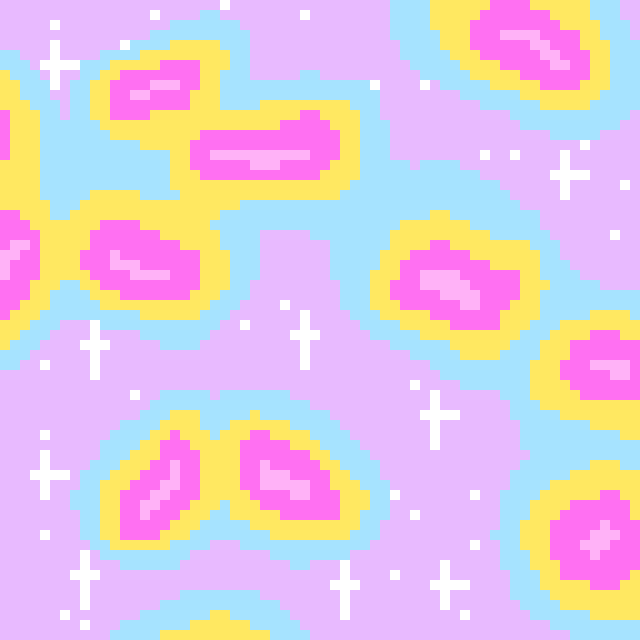
Write a three.js fragment shader that draws this background.

```glsl
// Pixelated pastel clouds with contour bands, and white stars on lilac
varying vec2 vUv;

vec2 hash2(vec2 p) {
  return fract(sin(vec2(dot(p, vec2(127.1, 311.7)),
                        dot(p, vec2(269.5, 183.3)))) * 43758.5453);
}

vec2 noise2(vec2 p) {
  vec2 i = floor(p), f = fract(p);
  f = f * f * (3.0 - 2.0 * f);
  return mix(mix(hash2(i), hash2(i + vec2(1.0, 0.0)), f.x),
             mix(hash2(i + vec2(0.0, 1.0)), hash2(i + 1.0), f.x), f.y);
}

// Smoothly joined distance to the spines of scattered, tilted clouds
float cloudDistance(vec2 p) {
  p += 0.08 * (noise2(p * 5.0) - 0.5) + 0.02 * (noise2(p * 17.0) - 0.5);
  float sum = 0.0;
  for (int row = -1; row <= 3; row++) {
    for (int col = -1; col <= 3; col++) {
      vec2 cell = vec2(float(col), float(row));
      vec2 jitter = hash2(cell + 11.0), shape = hash2(cell + 37.0);
      float stagger = 0.5 * mod(cell.y, 2.0);
      vec2 centre = (cell + vec2(stagger, 0.0) + 0.5 + 0.7 * (jitter - 0.5)) / 3.0;
      float tilt = 1.3 * (shape.x - 0.4);
      vec2 spine = vec2(cos(tilt), sin(tilt)) * (0.01 + 0.06 * shape.y);
      vec2 q = p - centre;
      q -= spine * clamp(dot(q, spine) / dot(spine, spine), -1.0, 1.0);
      float size = 0.8 + 0.4 * fract(7.0 * jitter.x);
      sum += exp(-45.0 * length(q) / size);
    }
  }
  return -log(sum) / 45.0;
}

// Single-block star, one per tile, kept off the clouds
bool dotStar(vec2 block) {
  vec2 tile = floor(block / 7.0);
  vec2 star = tile * 7.0 + floor(hash2(tile + 5.0) * 7.0);
  return all(lessThan(abs(block - star), vec2(0.5)))
      && cloudDistance((star + 0.5) / 64.0) > 0.13;
}

// Upright cross with arms of varying length, kept well off the clouds
bool crossStar(vec2 block) {
  vec2 tile = floor(block / 13.0);
  vec2 star = tile * 13.0 + 3.0 + floor(hash2(tile + 71.0) * 7.0);
  vec2 q = block - star;
  vec2 extra = step(0.5, hash2(tile + 23.0));
  bool upright = abs(q.x) < 0.5 && q.y < 2.5 && q.y > -2.5 - extra.y;
  bool across = abs(q.y) < 0.5 && q.x > -1.5 && q.x < 1.5 + extra.x;
  return (upright || across) && cloudDistance((star + 0.5) / 64.0) > 0.145;
}

void main() {
  // Snap to a grid of 64 square blocks
  vec2 block = floor(vUv * 64.0);
  float d = cloudDistance((block + 0.5) / 64.0);

  // Contour bands from the outside in
  vec3 color = vec3(0.91, 0.73, 1.0);
  if (d < 0.128) color = vec3(0.65, 0.89, 1.0);
  if (d < 0.087) color = vec3(1.0, 0.91, 0.38);
  if (d < 0.051) color = vec3(1.0, 0.44, 0.95);
  if (d < 0.0125) color = vec3(1.0, 0.70, 0.97);

  // Stars
  if (dotStar(block) || crossStar(block)) color = vec3(1.0);

  gl_FragColor = vec4(color, 1.0);
}
```
